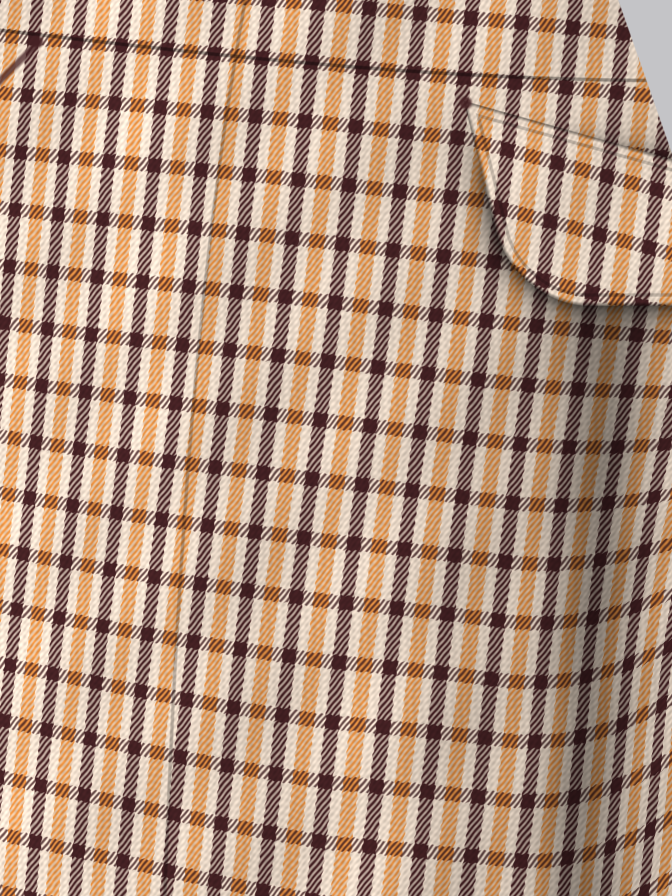
A Shadertoy shader for this texture:

```glsl
#define CHECK_SIZE vec2(0.0762, 0.0892)
#define CHECK_ORIGIN vec2(0.486, 0.539)
#define DARK_HALF vec2(0.138, 0.118)
#define ORANGE_HALF 0.15
#define TWILL_LINES 118.0
#define WARP_SHARE 0.64
#define WEAR 0.05
#define CREAM vec3(0.95, 0.88, 0.81)
#define ORANGE vec3(0.86, 0.54, 0.25)
#define PLUM vec3(0.27, 0.13, 0.14)
#define BACKDROP vec3(0.77, 0.77, 0.78)

// Smooth stripe centred on every whole number.
float stripe(float x, float halfWidth, float blur) {
    float d = abs(fract(x + 0.5) - 0.5);
    return 1.0 - smoothstep(halfWidth - blur, halfWidth + blur, d);
}

float segment(vec2 p, vec2 a, vec2 b) {
    vec2 pa = p - a, ba = b - a;
    return length(pa - ba * clamp(dot(pa, ba) / dot(ba, ba), 0.0, 1.0));
}

// Flap with a slanted top and one rounded lower corner.
float flapDistance(vec2 p) {
    float radius = 0.11;
    vec2 inset = vec2(p.x - 0.69 - 0.25 * (p.y - 0.15), 0.455 - p.y);
    float body = length(max(radius - inset, 0.0)) - radius;
    return max(body, 0.15 + 0.28 * (p.x - 0.69) - p.y);
}

// Cloth position to check coordinates, following the drape.
vec2 drape(vec2 p, float flap) {
    vec2 q = p - CHECK_ORIGIN;
    float low = smoothstep(0.45, 1.1, p.y);
    float side = max(p.x - 0.75, 0.0);
    float left = min(q.x, 0.0);
    vec2 c = vec2(q.x + 0.125 * q.y, q.y - 0.108 * q.x);

    // Checks tighten and tilt more towards the left.
    c += vec2(-0.2 * left * left, 0.05 * left * left - 0.1 * left * q.y);

    // They turn upwards around the hip at the lower right.
    c += vec2(0.9, 1.5) * side * side * low * (1.0 - flap);
    c.y -= 0.17 * (p.x - 0.69) * flap;
    c += 0.002 * vec2(sin(p.y * 7.0 + p.x * 3.0), sin(p.x * 9.0 - p.y * 4.0));
    return c / CHECK_SIZE;
}

vec3 weave(vec2 p, vec2 check, float pixel) {
    vec2 blur = 0.6 * pixel / CHECK_SIZE + 0.008;

    // Uneven yarn pushes the stripe edges about.
    vec2 fray = 0.012 * sin(check.yx * 37.0 + 2.0 * sin(check * 5.0));
    vec2 thread = check + fray;

    // Warp carries plum and orange, weft carries plum only.
    vec3 warp = mix(CREAM, ORANGE, stripe(thread.x + 0.5, ORANGE_HALF, blur.x));
    warp = mix(warp, PLUM, stripe(thread.x, DARK_HALF.x, blur.x));
    vec3 weft = mix(CREAM, PLUM, stripe(thread.y, DARK_HALF.y, blur.y));

    // Diagonal twill decides which thread lies on top.
    float wobble = 0.7 * sin(check.x * 13.0) * sin(check.y * 11.0);
    float rib = sin(6.28318 * TWILL_LINES * (p.x + 0.8 * p.y) + wobble);
    float warpOnTop = clamp(WARP_SHARE + 0.4 * rib, 0.0, 1.0);
    vec3 cloth = mix(weft, warp, warpOnTop);

    // Slight fading and ribbed relief.
    float yarn = sin(check.x * 41.0 + 2.0 * sin(check.y * 5.0))
               + sin(check.y * 53.0 + 2.0 * sin(check.x * 7.0));
    float fade = sin(check.x * 1.7 + check.y * 0.9) * sin(check.y * 1.3);
    return cloth * (1.0 + WEAR * (0.5 * yarn + 0.8 * fade + rib));
}

void mainImage(out vec4 fragColor, in vec2 fragCoord) {
    // Width is one; y grows downwards from the top edge.
    float pixel = 1.0 / iResolution.x;
    vec2 p = vec2(fragCoord.x, iResolution.y - fragCoord.y) * pixel;

    float flapDist = flapDistance(p);
    float flap = 1.0 - smoothstep(-pixel, pixel, flapDist);
    vec3 color = weave(p, drape(p, 0.0), pixel);

    // Soft folds: a deep one and a broad one at the right, below the flap.
    float fold = p.x - 0.90 + 0.06 * (p.y - 0.6);
    float broad = p.x - 0.76 + 0.12 * (p.y - 0.6);
    float below = smoothstep(0.35, 0.55, p.y);
    color *= 1.0 - below * (0.36 * exp(-fold * fold * 220.0)
                          + 0.14 * exp(-broad * broad * 90.0));
    color *= 0.98 + 0.04 * sin(p.x * 8.0 + p.y * 1.5);
    color *= 1.0 - 0.12 * smoothstep(0.6, 1.0, p.x);

    // Long seam and waist seam.
    float seamX = 0.215 + 0.15 * exp(-1.2 * p.y);
    float longSeam = abs(p.x - seamX);
    float waistY = 0.045 + 0.075 * sin(1.55 * min(p.x, 1.0));
    float waist = abs(p.y - waistY);
    color *= 1.0 - 0.25 * (1.0 - smoothstep(0.001, 0.004, longSeam));
    color *= 1.0 - 0.35 * (1.0 - smoothstep(0.001, 0.004, waist));

    // Flap, its cast shadow and stitched rim.
    float shadow = exp(-max(flapDist, 0.0) * 40.0);
    color *= 1.0 - 0.6 * shadow * smoothstep(0.15, 0.3, p.y);
    vec3 flapColor = 0.95 * weave(p, drape(p, 1.0), pixel);
    flapColor *= 1.0 - 0.2 * (1.0 - smoothstep(0.001, 0.004, abs(flapDist + 0.016)));
    flapColor *= 1.0 - 0.45 * (1.0 - smoothstep(0.0, 0.007, -flapDist));
    color = mix(color, flapColor, flap);

    // Left pocket edge and the bar tacks at both pocket ends.
    float edge = segment(p, vec2(-0.02, 0.14), vec2(0.055, 0.065));
    float tack = min(length(p - vec2(0.055, 0.062)), length(p - vec2(0.693, 0.153)));
    color = mix(color, PLUM, 0.75 * (1.0 - smoothstep(0.002, 0.008, edge)));
    color = mix(color, PLUM, 0.85 * (1.0 - smoothstep(0.006, 0.012, tack)));

    // Plain backdrop past the hip.
    float outside = smoothstep(-pixel, pixel, p.x - 0.92 - 0.35 * p.y);
    color = mix(color, BACKDROP, outside * (1.0 - flap));
    fragColor = vec4(clamp(color, 0.0, 1.0), 1.0);
}
```
